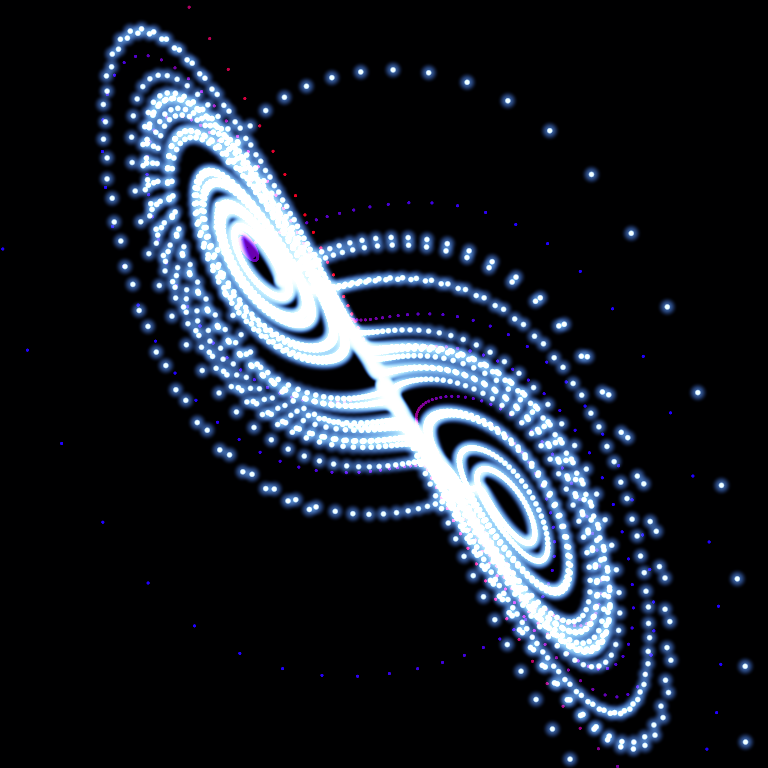
Give the GLSL for this background, as a WebGL 2 fragment shader.

```glsl
#version 300 es
precision highp float;
// Two chaotic orbits of the Lorenz system, seen along their z axis as beads of light.
// Each Euler step leaves one bead: a glowing blue-white one on the main orbit,
// and a small speck, tinted from red to blue by its height, on the second orbit.

uniform vec2 u_resolution;
out vec4 outColor;

const int BEAD_STEPS = 3100;
const int SPECK_STEPS = 900;
const float TIME_STEP = 0.01;
const float VIEW_SIZE = 45.0;          // orbit units across the canvas

const float SIGMA = 10.0;
const float RHO = 28.0;
const float BETA_BEAD = 2.0;
const float BETA_SPECK = 8.0 / 3.0;
const vec3 START = vec3(0.01, 0.0, 0.0);

const float HALO_RADIUS = 0.66;
const float CORE_RADIUS = 0.19;
const float SPECK_RADIUS = 0.11;
const float SPECK_BLUE_HEIGHT = 40.0;
const float SPECK_PERSPECTIVE = 0.006; // growth in scale per unit of height
const float SPECK_MID_HEIGHT = 37.0;

const vec3 BACKGROUND = vec3(0.0, 0.0, 0.005);
const vec3 HALO_DENSITY = vec3(0.30, 0.55, 1.10);
const vec3 CORE_COLOR = vec3(0.70, 0.65, 0.48);
const vec3 SPECK_LOW = vec3(1.0, 0.0, 0.05);
const vec3 SPECK_HIGH = vec3(0.12, 0.0, 1.0);

// One explicit Euler step of the Lorenz equations
vec3 advance(vec3 s, float beta) {
    vec3 velocity = vec3(SIGMA * (s.y - s.x),
                         s.x * (RHO - s.z) - s.y,
                         s.x * s.y - beta * s.z);
    return s + TIME_STEP * velocity;
}

// Soft round spot: one at its centre, zero from the radius outwards
float spot(float distanceSquared, float radius) {
    return max(0.0, 1.0 - distanceSquared * (1.0 / (radius * radius)));
}

// Main orbit: x sums the wide halos, y sums the bright cores
vec2 beadLight(vec2 p) {
    vec3 bead = START;
    vec2 light = vec2(0.0);
    for (int i = 0; i < BEAD_STEPS; i++) {
        bead = advance(bead, BETA_BEAD);
        vec2 offset = p - bead.xy;
        float distanceSquared = dot(offset, offset);
        float halo = spot(distanceSquared, HALO_RADIUS);
        light.x += halo * halo * halo;
        light.y += spot(distanceSquared, CORE_RADIUS);
    }
    return light;
}

// Second orbit: colour of the strongest speck, slightly enlarged with height
vec3 speckLight(vec2 p) {
    vec3 speck = -START;
    float strongest = 0.0;
    float height = 0.0;
    for (int i = 0; i < SPECK_STEPS; i++) {
        speck = advance(speck, BETA_SPECK);
        float scale = 1.0 + SPECK_PERSPECTIVE * (speck.z - SPECK_MID_HEIGHT);
        vec2 offset = p - speck.xy * scale;
        float cover = spot(dot(offset, offset), SPECK_RADIUS);
        height = cover > strongest ? speck.z : height;
        strongest = max(strongest, cover);
    }
    float tint = clamp(height / SPECK_BLUE_HEIGHT, 0.0, 1.0);
    return mix(SPECK_LOW, SPECK_HIGH, tint) * min(1.0, 2.0 * strongest);
}

void main() {
    float extent = min(u_resolution.x, u_resolution.y);
    vec2 p = (gl_FragCoord.xy - 0.5 * u_resolution) / extent * VIEW_SIZE;
    p.y = -p.y;

    vec2 light = beadLight(p);
    vec3 color = BACKGROUND + speckLight(p);
    color += 1.0 - exp(-HALO_DENSITY * light.x);   // halos saturate softly
    color += CORE_COLOR * min(1.0, 1.4 * light.y);
    outColor = vec4(min(color, 1.0), 1.0);
}
```
